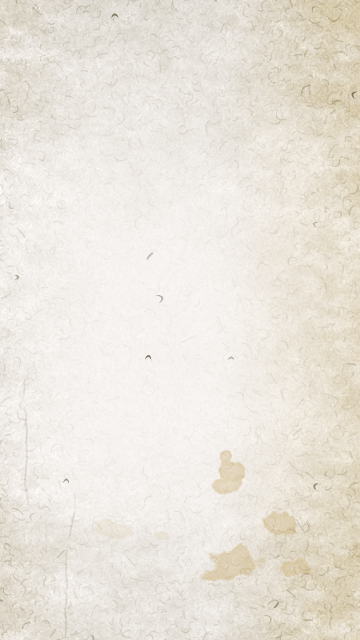
Write a Shadertoy shader that draws this texture.

```glsl
// Aged, off-white paper: a pale centre that yellows and greys toward the borders,
// with cloudy soiling, fine grain, curved fibres, dark specks, tan stains and
// faint cracks. Built from value noise and jittered grids of bent strokes.

#define PAPER vec3(0.968, 0.953, 0.942)
#define GREY_AGE vec3(0.835, 0.815, 0.775)
#define YELLOW_AGE vec3(0.840, 0.785, 0.650)
#define STAIN_TAN vec3(0.815, 0.725, 0.530)
#define SPECK_BROWN vec3(0.36, 0.30, 0.22)
#define GRAIN 0.055
#define FIBRE_DEPTH 0.17
#define CLOUDINESS 0.55
#define STAIN_STRENGTH 0.55

const int STAIN_COUNT = 8;
// Stain centre (xy) and radii (zw), in canvas widths
const vec4 STAINS[STAIN_COUNT] = vec4[STAIN_COUNT](
    vec4(0.625, 0.512, 0.018, 0.018), vec4(0.640, 0.470, 0.034, 0.028),
    vec4(0.635, 0.428, 0.040, 0.021), vec4(0.648, 0.210, 0.082, 0.043),
    vec4(0.780, 0.320, 0.046, 0.036), vec4(0.820, 0.198, 0.034, 0.026),
    vec4(0.320, 0.308, 0.055, 0.025), vec4(0.447, 0.290, 0.024, 0.011));

float hash(vec2 p) {
    vec3 q = fract(p.xyx * 0.1031);
    q += dot(q, q.yzx + 33.33);
    return fract((q.x + q.y) * q.z);
}

float noise(vec2 p) {
    vec2 i = floor(p), f = fract(p);
    f = f * f * (3.0 - 2.0 * f);
    return mix(mix(hash(i), hash(i + vec2(1, 0)), f.x),
               mix(hash(i + vec2(0, 1)), hash(i + vec2(1, 1)), f.x), f.y);
}

float fbm(vec2 p) {
    float sum = 0.0, amp = 0.5;
    for (int i = 0; i < 5; i++) {
        sum += amp * noise(p);
        p = mat2(1.6, 1.2, -1.2, 1.6) * p + 17.3;
        amp *= 0.5;
    }
    return sum / 0.97;
}

// Bent strokes scattered on a jittered grid; halfLen is in cell units
float strokes(vec2 p, float cells, float share, float halfLen, float width, float seed) {
    float px = 1.0 / iResolution.x, mark = 0.0;
    vec2 g = p * cells, base = floor(g);
    for (int j = -1; j <= 1; j++)
    for (int i = -1; i <= 1; i++) {
        vec2 id = base + vec2(i, j), key = id + seed;
        if (hash(key + 41.7) > share) continue;
        vec2 q = g - id - vec2(hash(key + 3.1), hash(key + 9.7));
        float a = 6.2832 * hash(key + 15.3);
        q = mat2(cos(a), -sin(a), sin(a), cos(a)) * q;
        float len = halfLen * (0.4 + 0.6 * hash(key + 21.9));
        q.y -= (hash(key + 27.1) - 0.5) * 1.6 * (q.x * q.x / len - 0.3 * len);
        float d = length(vec2(max(abs(q.x) - len, 0.0), q.y)) / cells;
        float tone = 0.25 + 0.75 * pow(hash(key + 33.5), 2.0);
        mark = max(mark, tone * (1.0 - smoothstep(width * 0.3, width + px, d)));
    }
    return mark;
}

float stainMask(vec2 p) {
    float ragged = 1.5 * (fbm(p * 24.0) - 0.5), mask = 0.0;
    for (int i = 0; i < STAIN_COUNT; i++) {
        float d = length((p - STAINS[i].xy) / STAINS[i].zw) + ragged;
        float rim = 0.75 + 0.25 * smoothstep(0.3, 0.9, d);
        float strength = i < 6 ? 1.0 : 0.35;
        mask = max(mask, strength * rim * (1.0 - smoothstep(0.85, 1.08, d)));
    }
    return mask;
}

// Wandering, broken vertical line between two heights
float crack(vec2 p, float x, float lean, float low, float high) {
    float path = x + lean * (p.y - low) + 0.05 * (fbm(vec2(p.y * 7.0, x * 90.0)) - 0.5);
    float span = smoothstep(low - 0.03, low + 0.03, p.y) * smoothstep(high, high - 0.08, p.y);
    float line = 1.0 - smoothstep(0.0, 0.002 + 1.0 / iResolution.x, abs(p.x - path));
    return line * span * smoothstep(0.25, 0.6, noise(p * 30.0));
}

void mainImage(out vec4 fragColor, in vec2 fragCoord) {
    vec2 uv = fragCoord / iResolution.xy;
    vec2 p = fragCoord / iResolution.x;

    // Ageing that grows toward each border, broken up by clouds
    float top = smoothstep(0.55, 1.08, uv.y), bottom = smoothstep(0.36, -0.08, uv.y);
    float right = smoothstep(0.55, 1.08, uv.x), left = smoothstep(0.30, -0.12, uv.x);
    float clouds = fbm(p * vec2(5.0, 8.0)) - 0.5;
    float mottle = fbm(p * vec2(22.0, 32.0) + 50.0) - 0.5;
    float border = clamp(top + right + bottom + left, 0.0, 1.4);
    float soil = CLOUDINESS * (clouds + mottle) * (0.2 + border);
    float grey = 0.60 * top + 0.46 * bottom + 0.22 * left + 0.12 * right + soil;
    float yellow = 0.48 * right + 0.30 * bottom * (left + right)
                 + 0.25 * top * (left + right) + 0.7 * soil * (right + 0.3 * border);
    vec3 col = mix(PAPER, GREY_AGE, clamp(grey, 0.0, 0.9));
    col = mix(col, YELLOW_AGE, clamp(yellow, 0.0, 0.85));

    // Stains and cracks
    float tooth = noise(p * 210.0) - 0.5;
    col = mix(col, STAIN_TAN, STAIN_STRENGTH * stainMask(p) * (1.0 + 0.5 * tooth));
    float cracks = max(crack(p, 0.18, 0.05, 0.0, 0.48), crack(p, 0.075, -0.04, 0.38, 0.76));
    col -= cracks * vec3(0.08, 0.09, 0.11);

    // Grain and fibres, stronger where the paper is aged
    float grain = 0.6 * tooth + 0.5 * (noise(p * 330.0 + 80.0) - 0.5);
    col += GRAIN * grain * (0.55 + 0.9 * border);
    float fibres = max(strokes(p, 26.0, 0.55, 0.45, 0.0012, 100.0),
                       0.7 * strokes(p, 48.0, 0.75, 0.50, 0.0010, 300.0));
    col -= FIBRE_DEPTH * fibres * (0.22 + 0.6 * border) * vec3(0.85, 0.92, 1.15);
    col += 0.03 * strokes(p, 40.0, 0.7, 0.5, 0.0012, 500.0) * (0.4 + border);

    // Rare dark specks
    float specks = strokes(p, 9.0, 0.10, 0.085, 0.0020, 700.0);
    col = mix(col, SPECK_BROWN, 0.85 * specks);

    fragColor = vec4(clamp(col, 0.0, 1.0), 1.0);
}
```
